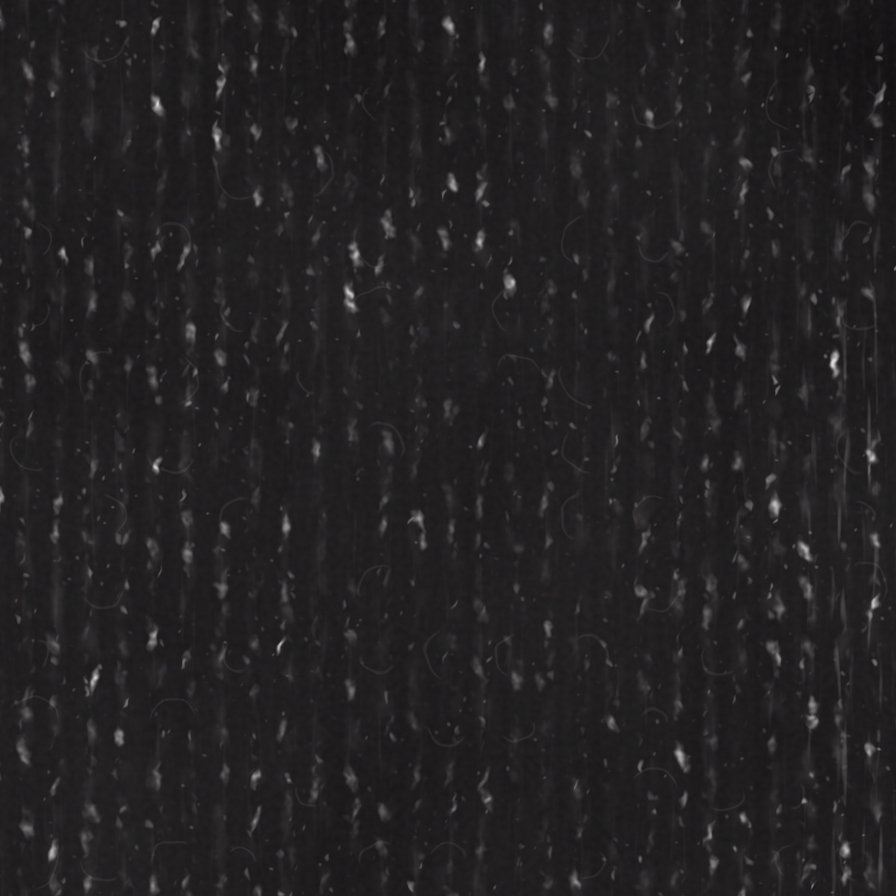
This texture is drawn by a Shadertoy shader. Its source:

```glsl
// Dark worn cloth: near-black ground with pale, broken flecks lined up in
// vertical columns. Jittered cells place flecks, chips and dust; stretched
// gradient noise makes the streaks and haze; thin arcs make stray fibres.

#define GROUND vec3(0.123, 0.117, 0.122)
#define FLECK_TINT vec3(1.0, 0.985, 0.985)
#define COLUMNS 27.5
#define COLUMN_SHIFT 0.29
#define FLECK_GAIN 0.56
#define CHIP_GAIN 0.30
#define DUST_GAIN 0.20
#define STREAK_GAIN 0.10
#define HAZE_GAIN 0.045
#define FIBRE_GAIN 0.05
#define RAGGEDNESS 0.0045
#define GRAIN 0.016

vec3 hash3(vec2 cell) {
    vec3 p = fract(cell.xyx * vec3(0.1031, 0.1030, 0.0973));
    p += dot(p, p.yxz + 33.33);
    return fract((p.xxy + p.yzz) * p.zyx);
}

// Gradient noise, roughly -0.7 to 0.7.
float corner(vec2 cell, vec2 offset) {
    float angle = 6.2832 * hash3(cell).x;
    return dot(vec2(cos(angle), sin(angle)), offset);
}

float noise(vec2 p) {
    vec2 i = floor(p), f = p - i;
    vec2 w = f * f * f * (f * (f * 6.0 - 15.0) + 10.0);
    vec2 e = vec2(1.0, 0.0);
    return mix(mix(corner(i, f), corner(i + e, f - e), w.x),
               mix(corner(i + e.yx, f - e.yx), corner(i + 1.0, f - 1.0), w.x), w.y);
}

// Soft ellipses scattered one per cell; spread is the sideways jitter.
float scatter(vec2 uv, vec2 grid, vec2 radius, float spread, float density, float seed) {
    vec2 p = uv * grid - vec2(COLUMN_SHIFT, 0.0);
    vec2 home = floor(p);
    float light = 0.0;
    for (int y = -1; y <= 1; y++)
    for (int x = -1; x <= 1; x++) {
        vec2 cell = home + vec2(x, y);
        vec3 place = hash3(cell + seed);
        vec3 look = hash3(cell + seed + 71.7);
        vec2 centre = cell + 0.5 + (place.xy - 0.5) * vec2(spread, 0.9);
        vec2 d = (p - centre) / grid;
        d.x += d.y * (look.y - 0.5) * 0.8;
        d /= radius * mix(vec2(0.7), vec2(1.25, 1.5), look.yz);
        float strength = 0.12 + 0.88 * pow(look.x, 3.0);
        light = max(light, step(place.z, density) * strength * smoothstep(1.35, 0.15, length(d)));
    }
    return light;
}

// Faint curved threads, one short arc in some cells.
float fibres(vec2 uv) {
    vec2 p = uv * 13.0;
    vec2 cell = floor(p);
    vec3 h = hash3(cell + 211.0);
    vec2 d = p - cell - 0.5;
    d += 0.08 * vec2(noise(uv * 40.0), noise(uv * 40.0 + 19.0));
    float radius = 0.18 + 0.2 * h.x;
    float thread = smoothstep(0.028, 0.006, abs(length(d) - radius));
    float turn = 6.2832 * h.y;
    float span = smoothstep(0.2, 0.6, dot(normalize(d + 1e-5), vec2(cos(turn), sin(turn))));
    return thread * span * step(h.z, 0.4);
}

void mainImage(out vec4 fragColor, in vec2 fragCoord) {
    vec2 uv = fragCoord / iResolution.xy;

    // Ragged outlines and gently wandering columns.
    vec2 ragged = vec2(noise(uv * 95.0), noise(uv * 95.0 + 37.0));
    vec2 warped = uv + RAGGEDNESS * ragged;
    warped.x += 0.004 * noise(vec2(uv.x * 9.0, uv.y * 5.0));

    // Wear differs by column, drifts along it and rises at the right edge.
    float lane = warped.x * COLUMNS - COLUMN_SHIFT;
    float ridge = 0.5 - 0.5 * cos(6.2832 * lane);
    float drift = noise(vec2(floor(lane) * 3.7, uv.y * 5.0));
    float rightEdge = smoothstep(0.8, 1.0, uv.x) * smoothstep(1.0, 0.5, uv.y);
    float wear = 0.95 + 0.6 * drift + 0.45 * rightEdge;
    wear -= 0.3 * exp(-14.0 * dot(uv - vec2(0.48, 0.42), uv - vec2(0.48, 0.42)));

    // Pale marks from large to small.
    float breakup = clamp(0.85 + 0.9 * noise(uv * 130.0 + 5.0), 0.3, 1.25);
    float marks = FLECK_GAIN * breakup * scatter(warped, vec2(COLUMNS, 24.0), vec2(0.0053, 0.0105), 0.35, 0.62, 3.0);
    marks += CHIP_GAIN * scatter(warped, vec2(COLUMNS, 68.0), vec2(0.0030, 0.0046), 0.5, 0.5, 151.0);
    marks += DUST_GAIN * scatter(uv, vec2(62.0), vec2(0.0023), 1.0, 0.28, 307.0);

    // Long streaks and blurred haze that follow the columns.
    float streak = smoothstep(0.05, 0.55, noise(vec2(uv.x * 150.0, uv.y * 17.0)));
    float haze = smoothstep(-0.15, 0.55, noise(vec2(warped.x * 55.0, uv.y * 26.0) + 61.0));
    marks += ridge * (STREAK_GAIN * streak * (0.35 + rightEdge) + HAZE_GAIN * haze);
    marks = marks * max(wear, 0.25) + FIBRE_GAIN * fibres(uv);

    // Uneven ground with fine vertical ribs, darker at the top corners.
    float ground = 0.020 * noise(uv * 4.0) + 0.012 * noise(vec2(uv.x * 85.0, uv.y * 3.0));
    ground += GRAIN * noise(uv * 120.0 + 83.0) + 0.5 * GRAIN * noise(uv * 230.0);
    float topShade = 0.028 * smoothstep(0.25, 0.0, distance(uv, vec2(1.0, 0.9)));
    topShade += 0.012 * smoothstep(0.75, 1.0, uv.y);

    vec3 color = GROUND + ground - topShade + FLECK_TINT * marks;
    fragColor = vec4(clamp(color, 0.0, 1.0), 1.0);
}
```
